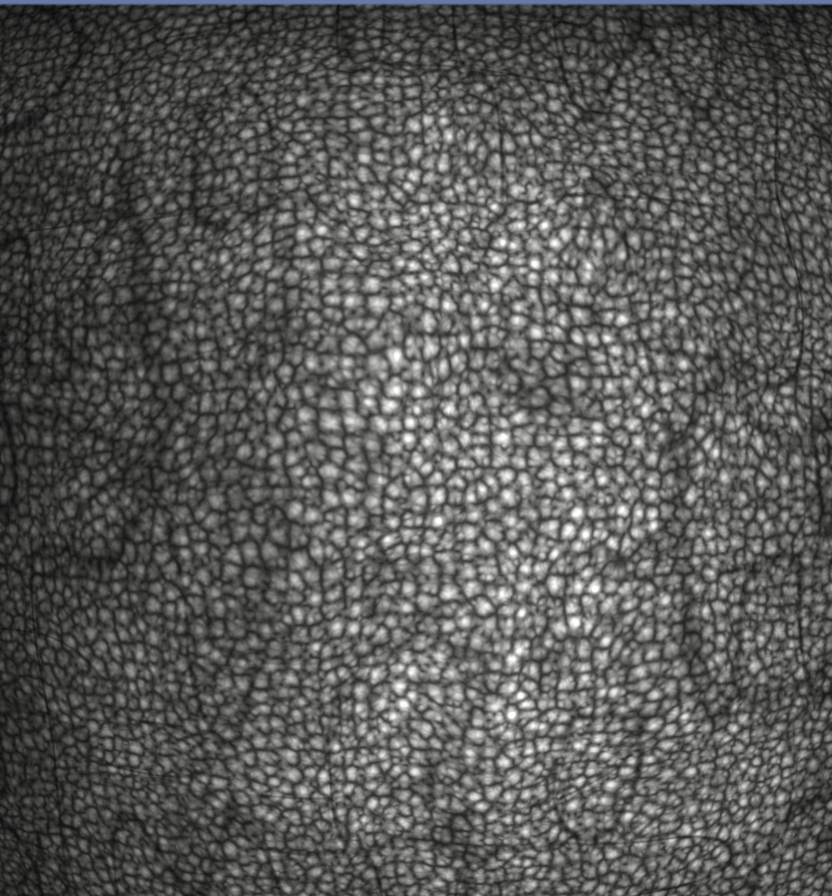
Write a WebGL 1 fragment shader that draws this texture.

```glsl
precision highp float;

uniform vec2 u_resolution;

const float GRAIN_DENSITY = 46.0;
const vec3 LEATHER_TINT = vec3(1.0, 1.0, 0.982);
const vec3 RIM_BLUE = vec3(0.40, 0.48, 0.66);

float hash(vec2 p) {
  return fract(sin(dot(p, vec2(127.1, 311.7))) * 43758.5453);
}

vec2 hash2(vec2 p) {
  return vec2(hash(p), hash(p + 57.3));
}

float noise(vec2 p) {
  vec2 cell = floor(p);
  vec2 f = fract(p);
  f = f * f * (3.0 - 2.0 * f);
  float low = mix(hash(cell), hash(cell + vec2(1.0, 0.0)), f.x);
  float high = mix(hash(cell + vec2(0.0, 1.0)), hash(cell + 1.0), f.x);
  return mix(low, high, f.y);
}

// Soft spot of light falling on the hide
float glow(vec2 uv, vec2 center, vec2 radius) {
  vec2 d = (uv - center) / radius;
  return exp(-dot(d, d));
}

// Cellular pebbles: x = raised dome, y = specular glint
vec2 pebbles(vec2 p) {
  vec2 cell = floor(p);
  vec2 f = fract(p);
  float nearest = 8.0;
  float second = 8.0;
  float glint = 0.0;
  for (int j = -1; j <= 1; j++) {
    for (int i = -1; i <= 1; i++) {
      vec2 offset = vec2(float(i), float(j));
      vec2 id = cell + offset;
      vec2 d = offset + 0.1 + 0.8 * hash2(id) - f;
      float dist = length(d);
      second = min(second, max(nearest, dist));
      nearest = min(nearest, dist);
      float shine = hash(id + 19.7);
      float spread = mix(17.0, 8.0, shine);
      glint = max(glint, mix(0.25, 1.0, shine) * exp(-spread * dist * dist));
    }
  }
  return vec2(smoothstep(0.0, 0.55, second - nearest), glint);
}

// Long thin folds along the contours of a noise field
float folds(vec2 p, float width) {
  return 1.0 - smoothstep(0.0, width, abs(noise(p) - 0.5));
}

void main() {
  vec2 uv = gl_FragCoord.xy / u_resolution;
  vec2 p = gl_FragCoord.xy / u_resolution.y;
  vec2 d = p - vec2(0.5 * u_resolution.x / u_resolution.y, 0.48);

  // Grain tightens radially toward the borders, with a slight wander
  vec2 wander = vec2(noise(p * 9.0), noise(p * 9.0 + 31.0)) - 0.5;
  vec2 hide = d * (1.0 + 0.8 * dot(d, d)) + 0.022 * wander;
  vec2 coarse = pebbles(hide * GRAIN_DENSITY);
  vec2 fine = pebbles(hide * GRAIN_DENSITY * 1.75 + 40.0);

  // Broad lighting: bright middle column, dim left side and top
  float light = 0.46
    + 0.40 * glow(uv, vec2(0.55, 0.70), vec2(0.30, 0.24))
    + 0.46 * glow(uv, vec2(0.59, 0.22), vec2(0.33, 0.28))
    + 0.14 * glow(uv, vec2(0.85, 0.40), vec2(0.40, 0.45));
  light *= mix(0.80, 1.0, smoothstep(0.0, 0.16, uv.x));
  light *= mix(0.72, 1.0, smoothstep(1.0, 0.90, uv.y));
  light *= 0.88 + 0.24 * noise(p * 14.0);

  // Domes, dark furrows and glints
  float dome = mix(coarse.x, fine.x, 0.35);
  float glint = max(coarse.y, 0.55 * fine.y);
  float shade = light * (0.25 + 0.36 * dome) + 0.56 * pow(light, 1.3) * glint;

  // Creases, deeper away from the center
  float crease = max(folds(hide * vec2(13.0, 5.0), 0.05),
                     0.8 * folds(hide * vec2(6.0, 11.0) + 17.0, 0.04));
  shade *= 1.0 - crease * mix(0.18, 0.42, smoothstep(0.15, 0.5, length(d)));
  shade *= 0.95 + 0.10 * noise(p * 210.0);

  // Narrow blue rim along the top
  vec3 color = LEATHER_TINT * shade;
  color = mix(color, RIM_BLUE, smoothstep(0.993, 0.997, uv.y));
  gl_FragColor = vec4(clamp(color, 0.0, 1.0), 1.0);
}
```
